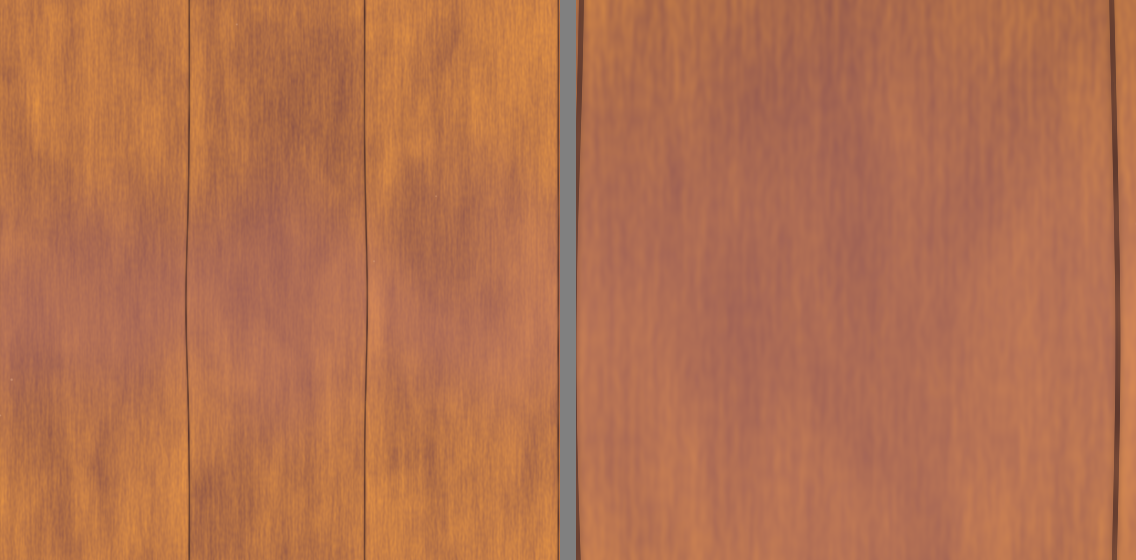
Left: the whole. Right: its middle third, enlarged.
Write a Shadertoy shader that draws this texture.

```glsl
// Three stained wooden planks with bowed dark seams, fine vertical grain and cloudy wear.

const float TAU = 6.2831853;
const vec3 DARK_WOOD  = vec3(0.620, 0.380, 0.288);
const vec3 LIGHT_WOOD = vec3(0.830, 0.530, 0.300);
const vec3 SEAM_COLOR = vec3(0.35, 0.21, 0.17);
const vec3 SPECK_COLOR = vec3(0.86, 0.64, 0.50);

const vec3 SEAM_X   = vec3(0.338, 0.651, 0.997);    // seam positions
const vec3 SEAM_BOW = vec3(-0.006, 0.005, 0.0);     // sideways bulge of each seam
const float SEAM_HALF_WIDTH = 0.0016;
const vec3 PLANK_TONE  = vec3(0.48, 0.36, 0.57);    // mean lightness per plank
const vec3 PLANK_PHASE = vec3(0.02, 0.20, 0.03);    // height of the lightest band
const float BAND_STRENGTH   = 0.17;
const float CLOUD_STRENGTH  = 0.95;
const float STREAK_STRENGTH = 0.50;
const float GRAIN_STRENGTH  = 0.68;
const float EDGE_GLOW = 0.32;
const float HAZE_BLUE = 0.065;                      // greyer middle, warmer ends
const int SPECK_COUNT = 5;
const float SPECK_RADIUS = 0.0022;

float hash(vec2 p) {
    uvec2 q = uvec2(ivec2(p)) * uvec2(1597334673u, 3812015801u);
    uint n = (q.x ^ q.y) * 1597334673u;
    n = (n ^ (n >> 15)) * 2246822519u;
    return float((n ^ (n >> 13)) >> 8) / 16777216.0;
}

float cornerSlope(vec2 cell, vec2 offset, vec2 period, float seed) {
    float angle = TAU * hash(mod(cell, period) + seed * 97.0);
    return dot(vec2(cos(angle), sin(angle)), offset);
}

// Gradient noise on the unit square that wraps after "period" cells.
float noise(vec2 uv, vec2 period, float seed) {
    vec2 p = uv * period, i = floor(p), f = p - i;
    vec2 u = f * f * f * (f * (f * 6.0 - 15.0) + 10.0);
    vec2 e = vec2(1.0, 0.0);
    float low  = mix(cornerSlope(i, f, period, seed),
                     cornerSlope(i + e, f - e, period, seed), u.x);
    float high = mix(cornerSlope(i + e.yx, f - e.yx, period, seed),
                     cornerSlope(i + 1.0, f - 1.0, period, seed), u.x);
    return mix(low, high, u.y);
}

// Broad stain clouds, stretched along the wood.
float stainClouds(vec2 uv, float seed) {
    vec2 warp = vec2(noise(uv, vec2(9.0, 5.0), seed + 1.0),
                     noise(uv, vec2(14.0, 7.0), seed + 2.0));
    vec2 q = uv + warp * vec2(0.03, 0.10);
    return 0.48 * noise(q, vec2(7.0, 3.0), seed + 3.0)
         + 0.46 * noise(q, vec2(13.0, 5.0), seed + 4.0)
         + 0.28 * noise(q, vec2(24.0, 13.0), seed + 5.0);
}

// Soft streaks a few fibres wide.
float softStreaks(vec2 uv, float seed) {
    return 0.55 * noise(uv, vec2(28.0, 3.0), seed + 6.0)
         + 0.40 * noise(uv, vec2(62.0, 6.0), seed + 7.0);
}

// Fine vertical fibres and pores.
float woodGrain(vec2 uv, float seed) {
    return 0.32 * noise(uv, vec2(115.0, 8.0), seed + 8.0)
         + 0.50 * noise(uv, vec2(230.0, 24.0), seed + 9.0)
         + 0.38 * noise(uv, vec2(253.0, 100.0), seed + 10.0);
}

void mainImage(out vec4 fragColor, in vec2 fragCoord) {
    vec2 uv = fragCoord / iResolution.xy;
    float pixel = 1.0 / iResolution.y;

    // Seams: nearest distance and plank index
    float bow = exp(-pow((uv.y - 0.46) / 0.17, 2.0));
    float wobble = 0.0008 * noise(uv, vec2(1.0, 6.0), 20.0);
    float seamDistance = 1.0, plankCount = 0.0;
    for (int i = 0; i < 3; i++) {
        float d = uv.x - (SEAM_X[i] + SEAM_BOW[i] * bow + wobble);
        plankCount += step(0.0, d);
        seamDistance = min(seamDistance, abs(d - round(d)));
    }
    int plank = int(mod(plankCount, 3.0));
    float seed = 12.0 * float(plank) + 101.0;

    // Wood tone: clouds, streaks and grain are worn soft across the middle
    float haze = exp(-pow((uv.y - 0.44 - 0.15 * noise(uv, vec2(5.0, 3.0), 60.0)) / 0.20, 2.0));
    float grain = woodGrain(uv, seed) * mix(1.0, 0.5, haze);
    float tone = PLANK_TONE[plank]
               + BAND_STRENGTH * cos(TAU * (uv.y - PLANK_PHASE[plank]))
               + CLOUD_STRENGTH * mix(1.0, 0.65, haze) * stainClouds(uv, seed)
               + STREAK_STRENGTH * mix(1.0, 0.5, haze) * softStreaks(uv, seed);
    float glowWear = 0.7 + 1.2 * noise(uv, vec2(12.0, 14.0), seed + 11.0);
    tone += EDGE_GLOW * glowWear * exp(-seamDistance / 0.018);
    tone = 0.5 + 0.6 * tanh((tone - 0.5) / 0.6) + GRAIN_STRENGTH * grain;
    vec3 color = mix(DARK_WOOD, LIGHT_WOOD, tone);
    color.b += HAZE_BLUE * (haze - 0.36) - 0.02 * grain;

    // Thin seams with uneven depth and a faint shadow
    float line = 1.0 - smoothstep(SEAM_HALF_WIDTH - 0.7 * pixel, SEAM_HALF_WIDTH + 0.7 * pixel, seamDistance);
    float shadow = exp(-pow(seamDistance / 0.0032, 2.0));
    float depth = 0.82 + 0.45 * noise(uv, vec2(3.0, 20.0), 50.0);
    color = mix(color, SEAM_COLOR, clamp(max(line * depth, 0.28 * shadow), 0.0, 1.0));

    // Small pale nicks
    for (int i = 0; i < SPECK_COUNT; i++) {
        vec2 center = vec2(hash(vec2(i, 301)), hash(vec2(i, 302)));
        float radius = SPECK_RADIUS * mix(0.5, 1.0, hash(vec2(i, 303)));
        float speck = 1.0 - smoothstep(radius - pixel, radius + pixel, length(uv - center));
        color = mix(color, SPECK_COLOR, 0.55 * speck);
    }
    fragColor = vec4(clamp(color, 0.0, 1.0), 1.0);
}
```
